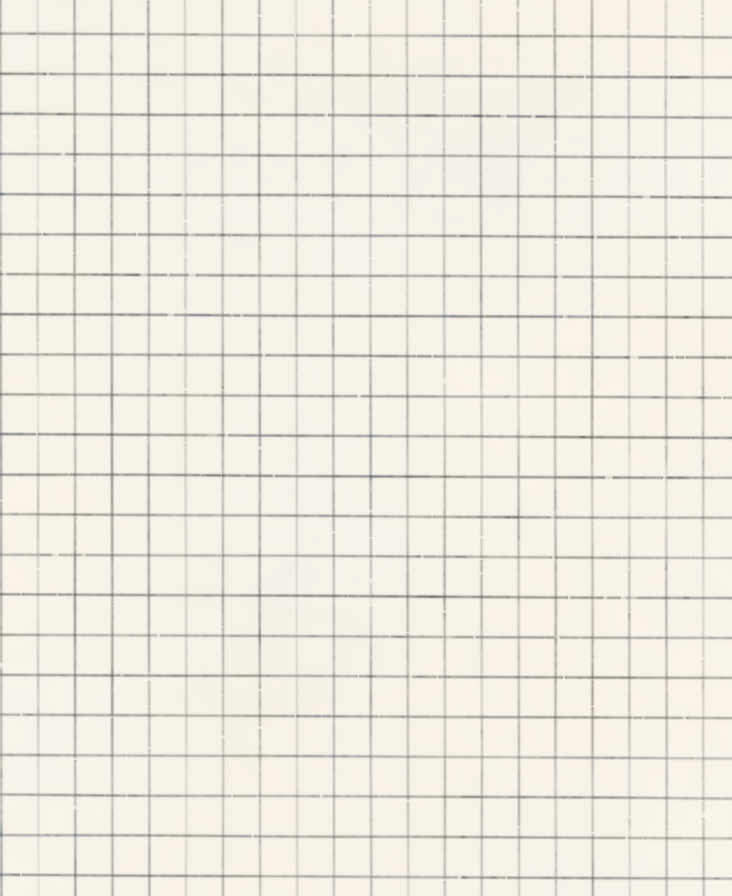
Give the GLSL for this pattern, as a Shadertoy shader.

```glsl
// Hand-ruled grid of thin worn grey ink lines on warm cream paper.

// Lengths are fractions of the canvas height.
const vec2  CELL        = vec2(0.04124, 0.04471); // column and row spacing
const vec2  FIRST_LINE  = vec2(0.0018, 0.0235);   // left column, bottom row
const vec2  TILT        = vec2(0.0012, 0.0049);   // lean of columns and rows
const float LINE_SIGMA  = 0.0011;                 // soft half width of a line
const float WOBBLE      = 0.0007;                 // sideways drift of a line
const float ROW_INK     = 0.50;
const float COLUMN_INK  = 0.32;
const float ROW_VARIATION    = 0.35;
const float COLUMN_VARIATION = 0.75;
const float MOTTLE      = 0.022;
const vec3  PAPER       = vec3(0.970, 0.951, 0.910);
const vec3  INK_COOL    = vec3(0.27, 0.31, 0.37);
const vec3  INK_WARM    = vec3(0.33, 0.32, 0.27);

float hash(vec2 p) {
    vec3 q = fract(vec3(p.xyx) * 0.1031);
    q += dot(q, q.yzx + 33.33);
    return fract((q.x + q.y) * q.z);
}

float noise(vec2 p) {
    vec2 i = floor(p), f = fract(p);
    f = f * f * (3.0 - 2.0 * f);
    return mix(mix(hash(i), hash(i + vec2(1, 0)), f.x),
               mix(hash(i + vec2(0, 1)), hash(i + vec2(1, 1)), f.x), f.y);
}

// Ink strength of the nearest line; 'across' is in cells, 'along' in heights.
float ruledLine(float across, float along, float cell, float seed, float variation) {
    float id = round(across);
    float lane = id * 7.0 + seed;
    float drift = WOBBLE * (noise(vec2(along * 6.0 + 40.0, lane)) - 0.5);
    float dist = (across - id) * cell - drift;

    // Widen to the pixel size while keeping the same amount of ink.
    float sigma = length(vec2(LINE_SIGMA, 0.3 / iResolution.y));
    float profile = exp(-0.5 * dist * dist / (sigma * sigma)) * LINE_SIGMA / sigma;

    // Uneven pressure, fine grain, rare gaps and rare dark dashes.
    float pressure = 0.5 * hash(vec2(lane, seed + 3.0))
                   + 0.5 * noise(vec2(along * 9.0 + 80.0, lane + 2.0));
    float grain = noise(vec2(along * 170.0 + 20.0, lane + 3.0));
    float patchy = noise(vec2(along * 60.0 + 60.0, lane + 4.0));
    float gap = smoothstep(0.83, 0.97, grain) * smoothstep(0.45, 0.75, patchy);
    float dash = smoothstep(0.88, 0.98, patchy);
    float strength = 1.0 + variation * (2.0 * pressure - 1.0);
    strength *= 0.85 + 0.3 * grain;
    return profile * strength * (1.0 - 0.75 * gap) * (1.0 + 0.35 * dash);
}

vec3 paper(vec2 p) {
    float shade = noise(p * 3.5 + 5.0) - 0.5;
    float warmth = noise(p * vec2(3.0, 5.0) + 31.0) - 0.5;
    float fibre = noise(p * 45.0 + 11.0) - 0.5;
    vec3 tint = vec3(0.3, -0.1, -0.7) * warmth;
    return PAPER + MOTTLE * (0.6 * shade + tint + 0.2 * fibre);
}

void mainImage(out vec4 fragColor, in vec2 fragCoord) {
    vec2 p = fragCoord / iResolution.y;
    vec2 grid = (p + TILT * p.yx - FIRST_LINE) / CELL;

    float columns = COLUMN_INK * ruledLine(grid.x, p.y, CELL.x, 211.0, COLUMN_VARIATION);
    float rows = ROW_INK * ruledLine(grid.y, p.x, CELL.y, 503.0, ROW_VARIATION);
    float coverage = 1.0 - (1.0 - clamp(columns, 0.0, 1.0)) * (1.0 - clamp(rows, 0.0, 1.0));

    vec3 ink = mix(INK_WARM, INK_COOL, noise(p * 14.0 + 70.0));
    fragColor = vec4(mix(paper(p), ink, coverage), 1.0);
}
```
